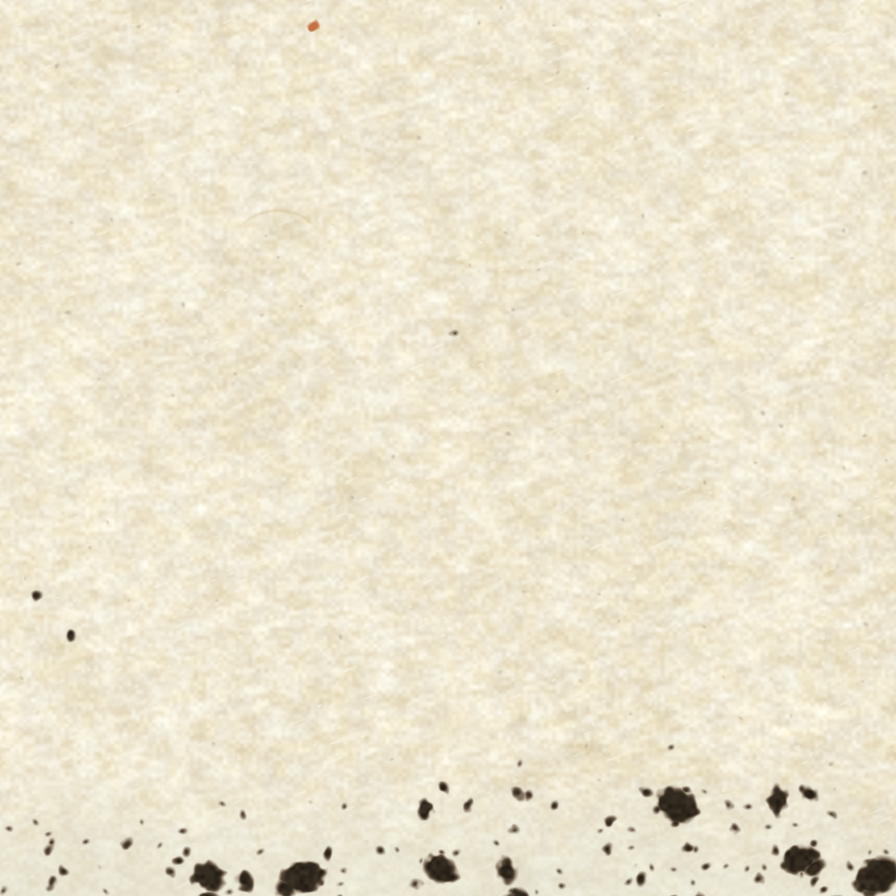
Reproduce this texture procedurally as a Shadertoy shader.

```glsl
const vec3 PAPER_LIGHT = vec3(0.985, 0.970, 0.900);
const vec3 PAPER_SHADE = vec3(0.875, 0.830, 0.715);
const vec3 PAPER_COOL = vec3(0.895, 0.890, 0.825);
const vec3 FIBRE_TAN = vec3(0.800, 0.710, 0.530);
const vec3 INK_EDGE = vec3(0.480, 0.410, 0.330);
const vec3 INK_CORE = vec3(0.130, 0.110, 0.075);
const vec3 RUST = vec3(0.740, 0.360, 0.170);
const float BAND_LEFT = 0.11;   // height of the spatter at the left
const float BAND_RISE = 0.08;   // extra height at the right
const float SOFTNESS = 0.0026;  // blur of the ink edge
const float RAGGED = 0.0065;    // roughness of the ink outline

vec3 hash3(vec2 cell) {
    vec3 q = fract(cell.xyx * vec3(0.1031, 0.1030, 0.0973));
    q += dot(q, q.yxz + 33.33);
    return fract((q.xxy + q.yzz) * q.zyx);
}

float noise(vec2 p) {
    vec2 i = floor(p), f = fract(p);
    f = f * f * (3.0 - 2.0 * f);
    float low = mix(hash3(i).x, hash3(i + vec2(1, 0)).x, f.x);
    float high = mix(hash3(i + vec2(0, 1)).x, hash3(i + vec2(1, 1)).x, f.x);
    return mix(low, high, f.y);
}

vec2 turn(vec2 p, float angle) {
    float c = cos(angle), s = sin(angle);
    return vec2(c * p.x + s * p.y, c * p.y - s * p.x);
}

// Signed distance to a ragged, slightly stretched blot
float blot(vec2 p, vec2 centre, float radius, float angle) {
    vec2 q = turn(p - centre, angle) * vec2(0.85, 1.15);
    float rough = noise(p * 150.0 + 7.0) - 0.5;
    return length(q) - radius + rough * min(RAGGED, radius);
}

// Nearest blot among randomly filled cells, thinning out up to the given height
float scatter(vec2 p, float cells, float chance, float height, vec2 radii, float seed) {
    vec2 home = floor(p * cells);
    float d = 1.0;
    for (int j = -1; j <= 1; j++)
    for (int i = -1; i <= 1; i++) {
        vec2 cell = home + vec2(i, j);
        vec3 place = hash3(cell + seed);
        vec3 trait = hash3(cell + seed + 91.7);
        vec2 centre = (cell + 0.15 + 0.7 * place.xy) / cells;
        float fill = chance * (1.0 - smoothstep(0.0, height, centre.y));
        if (place.z < fill) {
            float radius = mix(radii.x, radii.y, trait.x * trait.x);
            d = min(d, blot(p, centre, radius, trait.y * 6.283));
        }
    }
    return d;
}

float cover(float d, float soft) {
    return 1.0 - smoothstep(-soft, soft, d);
}

// Cream stock with grain and matted fibres
vec3 paper(vec2 p) {
    vec2 bent = p + 0.012 * vec2(noise(p * 14.0), noise(p * 14.0 + 40.0));
    float tone = 0.57;
    tone += 0.22 * (noise(p * 7.0) - 0.5);
    tone += 0.40 * (noise(bent * 48.0) - 0.5);
    tone += 0.40 * (noise(turn(bent, 0.25) * vec2(42.0, 150.0)) - 0.5);
    tone += 0.34 * (noise(turn(bent, -0.45) * vec2(65.0, 170.0) + 60.0) - 0.5);
    tone += 0.50 * (noise(p * 215.0) - 0.5);
    vec3 colour = mix(PAPER_SHADE, PAPER_LIGHT, tone);
    float warmth = noise(bent * 75.0 + 120.0) - 0.5;
    colour += vec3(0.012, -0.004, -0.045) * warmth;
    float glint = smoothstep(0.80, 0.98, noise(turn(p, 0.4) * vec2(95.0, 160.0) + 200.0));
    colour = mix(colour, PAPER_LIGHT, 0.55 * glint);
    float cool = 1.0 - smoothstep(0.0, 0.17, p.y);
    return mix(colour, PAPER_COOL, 0.5 * cool);
}

void mainImage(out vec4 fragColor, in vec2 fragCoord) {
    vec2 p = fragCoord / iResolution.xy;
    float soft = max(SOFTNESS, 1.0 / iResolution.y);
    vec3 colour = paper(p);

    // Curved fibre and faint flecks in the stock
    vec2 arc = p - vec2(0.310, 0.707);
    float strand = cover(abs(length(arc) - 0.058) - 0.001, soft);
    strand *= step(0.0, arc.y) * (1.0 - smoothstep(0.030, 0.052, abs(arc.x)));
    colour = mix(colour, FIBRE_TAN, 0.45 * strand);
    float fleck = scatter(p, 22.0, 0.16, 8.0, vec2(0.0008, 0.0022), 17.0);
    colour = mix(colour, INK_EDGE, 0.35 * cover(fleck, soft));

    // Spatter along the lower edge
    float band = BAND_LEFT + BAND_RISE * p.x;
    float d = scatter(p, 24.0, 0.42, band, vec2(0.005, 0.014), 3.0);
    d = min(d, scatter(p, 46.0, 0.38, band * 1.25, vec2(0.002, 0.006), 53.0));

    // Large blots
    d = min(d, blot(p, vec2(0.756, 0.101), 0.021, -0.5));
    d = min(d, blot(p, vec2(0.338, 0.021), 0.021, 0.3));
    d = min(d, blot(p, vec2(0.233, 0.022), 0.017, -0.4));
    d = min(d, blot(p, vec2(0.492, 0.030), 0.017, -0.5));
    d = min(d, blot(p, vec2(0.893, 0.041), 0.018, 0.2));
    d = min(d, blot(p, vec2(0.978, 0.022), 0.022, 0.6));

    // Stray specks
    d = min(d, blot(p, vec2(0.040, 0.335), 0.0045, 0.0));
    d = min(d, blot(p, vec2(0.078, 0.291), 0.0060, 1.5));
    d = min(d, blot(p, vec2(0.508, 0.628), 0.0035, 0.0));

    float mottle = 0.7 + 0.3 * noise(p * 190.0 + 31.0);
    vec3 ink = mix(INK_EDGE, INK_CORE, mottle * cover(d + 0.0025, soft));
    colour = mix(colour, PAPER_COOL, 0.35 * cover(d - 0.005, 0.005));
    colour = mix(colour, ink, cover(d, soft));
    float rust = blot(p, vec2(0.350, 0.971), 0.0055, 0.0);
    colour = mix(colour, RUST, 0.85 * cover(rust, soft));
    fragColor = vec4(clamp(colour, 0.0, 1.0), 1.0);
}
```
